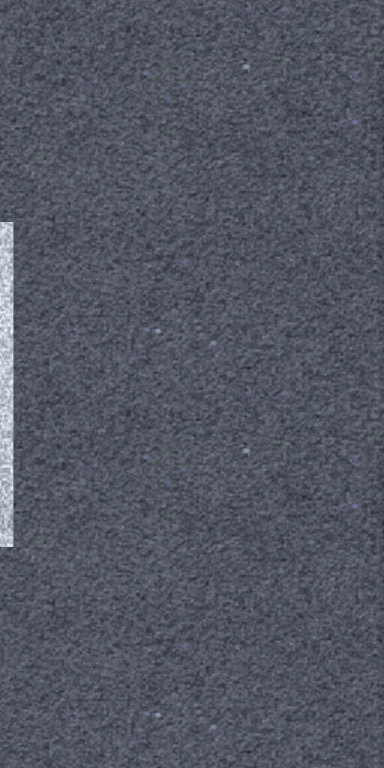
Write a WebGL 1 fragment shader that draws this texture.

```glsl
precision highp float;

uniform vec2 u_resolution;

float hash(vec2 p) {
  vec3 q = fract(vec3(p.xyx) * 0.1031);
  q += dot(q, q.yzx + 33.33);
  return fract((q.x + q.y) * q.z);
}

// Value noise that repeats after one canvas width in both directions
float tileNoise(vec2 uv, vec2 cells, float seed) {
  vec2 p = uv * cells;
  vec2 i = floor(p);
  vec2 f = p - i;
  f = f * f * (3.0 - 2.0 * f);
  vec2 a = mod(i, cells) + seed;
  vec2 b = mod(i + 1.0, cells) + seed;
  return mix(mix(hash(a), hash(vec2(b.x, a.y)), f.x),
             mix(hash(vec2(a.x, b.y)), hash(b), f.x), f.y);
}

float stoneHeight(vec2 uv) {
  return 0.6 * tileNoise(uv, vec2(88.0, 104.0), 17.0)
       + 0.4 * tileNoise(uv, vec2(150.0, 170.0), 53.0);
}

// Soft pebbles, at most one in each grid cell
float pebbles(vec2 uv, float cells, float density, float seed) {
  vec2 p = uv * cells;
  vec2 home = floor(p);
  float glow = 0.0;
  for (int y = -1; y <= 1; y++) {
    for (int x = -1; x <= 1; x++) {
      vec2 cell = home + vec2(float(x), float(y));
      vec2 id = mod(cell, cells) + seed;
      vec2 center = cell + vec2(hash(id + 3.1), hash(id + 8.7));
      float radius = mix(0.10, 0.24, hash(id + 21.3));
      float present = step(1.0 - density, hash(id + 41.9));
      float d = length((p - center) * vec2(0.85, 1.15));
      glow = max(glow, present * (1.0 - smoothstep(radius * 0.3, radius * 1.3, d)));
    }
  }
  return glow;
}

float chip(vec2 uv, vec2 center, float radius) {
  vec2 d = uv - center;
  d -= floor(d + 0.5);
  return 1.0 - smoothstep(radius * 0.3, radius * 1.2, length(d * vec2(0.85, 1.2)));
}

vec3 asphalt(vec2 uv) {
  float grain = tileNoise(uv, vec2(128.0, 140.0), 5.0) - 0.5;
  float fine = tileNoise(uv, vec2(230.0, 240.0), 91.0) - 0.5;
  float blotch = tileNoise(uv, vec2(9.0, 11.0), 31.0) - 0.5;
  float relief = stoneHeight(uv) - stoneHeight(uv + vec2(-0.003, 0.006));
  float pit = smoothstep(0.66, 0.92, tileNoise(uv, vec2(72.0, 96.0), 67.0));

  float light = 0.125 * grain + 0.07 * fine + 0.022 * blotch + 0.12 * relief - 0.06 * pit;
  vec3 color = vec3(0.321, 0.339, 0.384) + light;

  // Tint the stones between neutral and violet
  float tint = tileNoise(uv, vec2(60.0), 113.0) - 0.5;
  color += tint * vec3(0.004, -0.012, 0.022);

  // Scattered pale stones
  color = mix(color, vec3(0.50, 0.53, 0.58), 0.55 * pebbles(uv, 40.0, 0.12, 7.0));
  color = mix(color, vec3(0.46, 0.47, 0.62), 0.55 * pebbles(uv, 27.0, 0.08, 71.0));

  // Brighter chips
  float violet = max(chip(uv, vec2(0.383, 0.141), 0.008), chip(uv, vec2(0.925, 0.683), 0.009));
  float pale = max(chip(uv, vec2(0.411, 0.138), 0.009), chip(uv, vec2(0.642, 0.826), 0.010));
  pale = max(pale, 0.7 * chip(uv, vec2(0.555, 0.107), 0.010));
  color = mix(color, vec3(0.50, 0.51, 0.68), 0.7 * violet);
  return mix(color, vec3(0.62, 0.66, 0.73), 0.75 * pale);
}

vec3 paint(vec2 uv) {
  float wear = tileNoise(uv, vec2(130.0, 145.0), 23.0) - 0.5;
  float fine = tileNoise(uv, vec2(240.0), 47.0) - 0.5;
  float patches = tileNoise(uv, vec2(30.0, 22.0), 83.0) - 0.5;
  return vec3(0.73, 0.76, 0.80) + 0.28 * wear + 0.20 * fine + 0.10 * patches;
}

void main() {
  vec2 p = gl_FragCoord.xy / u_resolution.x;
  float pixel = 1.0 / u_resolution.x;
  vec3 color = asphalt(p);

  // Faint dark seam on the right edge
  color *= 1.0 - 0.10 * smoothstep(0.982, 0.992, p.x);

  // Painted road stripe on the left edge
  vec2 edge = vec2(p.x - 0.035, abs(p.y - 0.999) - 0.423);
  float stripe = 1.0 - smoothstep(-0.5 * pixel, 0.5 * pixel, max(edge.x, edge.y));
  color = mix(color, paint(p), stripe);

  gl_FragColor = vec4(clamp(color, 0.0, 1.0), 1.0);
}
```
